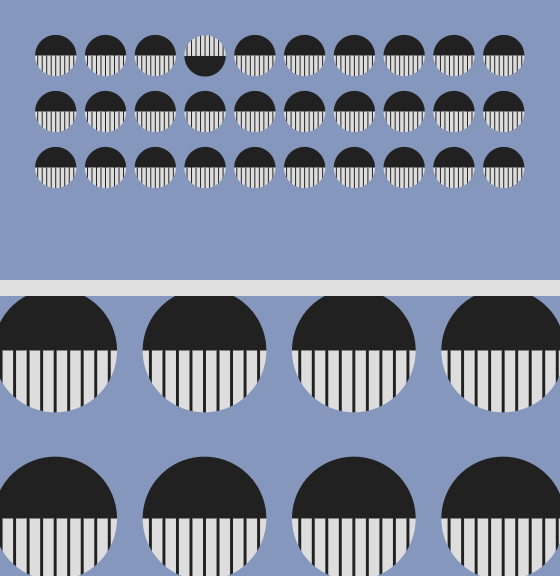
Top: the whole. Bottom: its middle third, enlarged.
A Shadertoy shader for this pattern:

```glsl
// Rows of discs, each half solid and half striped, with one disc turned over.

// Lengths are in canvas heights, measured from the top left corner.
const vec2  GRID_COUNT   = vec2(10.0, 3.0);
const vec2  GRID_PITCH   = vec2(0.17778, 0.2);
const vec2  FIRST_CENTER = vec2(0.1990, 0.1990);
const vec2  TURNED_CELL  = vec2(3.0, 0.0);
const float DISC_RADIUS  = 0.0736;
const float DISC_LIFT    = 0.0008;
const float STRIPE_PITCH = 0.0161;
const float STRIPE_WIDTH = 0.0035;

const vec3 BACKGROUND = vec3(0.522, 0.592, 0.741);
const vec3 DARK       = vec3(0.128);
const vec3 LIGHT      = vec3(0.865);

// Share of a pixel lying on the positive side of an edge
float coverage(float distanceInside, float pixel) {
    return clamp(0.5 + distanceInside / pixel, 0.0, 1.0);
}

// Evenly spaced vertical lines, one of them through x = 0
float stripes(float x, float pixel) {
    float offset = x - STRIPE_PITCH * round(x / STRIPE_PITCH);
    float halfWidth = 0.5 * STRIPE_WIDTH;
    return coverage(offset + halfWidth, pixel) - coverage(offset - halfWidth, pixel);
}

void mainImage(out vec4 fragColor, in vec2 fragCoord) {
    float pixel = 1.0 / iResolution.y;
    vec2 position = vec2(fragCoord.x, iResolution.y - fragCoord.y) * pixel;

    // Nearest cell, limited to the grid
    vec2 cell = round((position - FIRST_CENTER) / GRID_PITCH);
    cell = clamp(cell, vec2(0.0), GRID_COUNT - 1.0);
    vec2 local = position - FIRST_CENTER - cell * GRID_PITCH;

    // Half turn of the odd disc
    if (cell == TURNED_CELL) local = -local;
    local.y += DISC_LIFT;

    // Solid upper half, striped lower half
    float solid = coverage(-local.y, pixel);
    float ink = max(solid, stripes(local.x, pixel));
    vec3 discColor = mix(LIGHT, DARK, ink);

    float disc = coverage(DISC_RADIUS - length(local), pixel);
    fragColor = vec4(mix(BACKGROUND, discColor, disc), 1.0);
}
```
